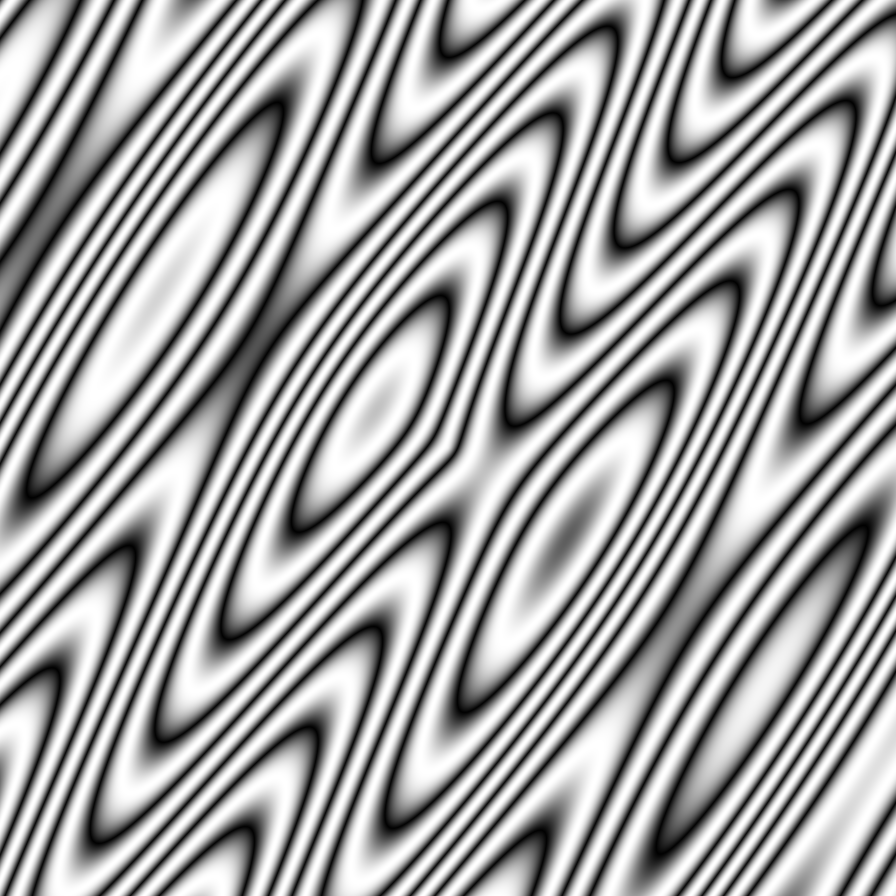
Reproduce this background procedurally as a WebGL 1 fragment shader.

```glsl
precision highp float;
// Grey interference bands: concentric rings sheared into zigzags by a slanted wave.

uniform vec2 u_resolution;

const float RING_RATE   = 26.0;   // ring phase per canvas unit
const float WAVE_RATE   = 23.0;   // wave phase per canvas unit
const float WAVE_HEIGHT = 5.9;    // wave strength, in radians of band phase
const float WAVE_ANGLE  = -0.566; // direction the wave travels in
const float WAVE_SHIFT  = 0.9;
const vec2  DRIFT       = vec2(3.2, 0.45); // gentle tilt of the whole field
const float BAND_SHIFT  = 1.42;
const float EDGE_SOFT   = 0.3;    // softening of dark lines, in pixel steps

// Returns the band phase in x and its gradient in yz.
vec3 bandPhase(vec2 p) {
  vec2 waveDir = vec2(cos(WAVE_ANGLE), sin(WAVE_ANGLE));
  float radius = length(p);
  float wave = WAVE_RATE * dot(p, waveDir) - WAVE_SHIFT;

  float phase = RING_RATE * radius + WAVE_HEIGHT * cos(wave)
              + dot(DRIFT, p) + BAND_SHIFT;
  vec2 slope = RING_RATE * p / max(radius, 1e-4)
             - WAVE_HEIGHT * WAVE_RATE * sin(wave) * waveDir + DRIFT;
  return vec3(phase, slope);
}

void main() {
  float side = min(u_resolution.x, u_resolution.y);
  vec2 p = (gl_FragCoord.xy - 0.5 * u_resolution) / side;

  // Folded sine, with its sharp zero rounded over about one pixel
  vec3 band = bandPhase(p);
  float soft = EDGE_SOFT * length(band.yz) / side;
  float s = sin(band.x);
  float grey = sqrt((s * s + soft * soft) / (1.0 + soft * soft));

  gl_FragColor = vec4(vec3(grey), 1.0);
}
```
